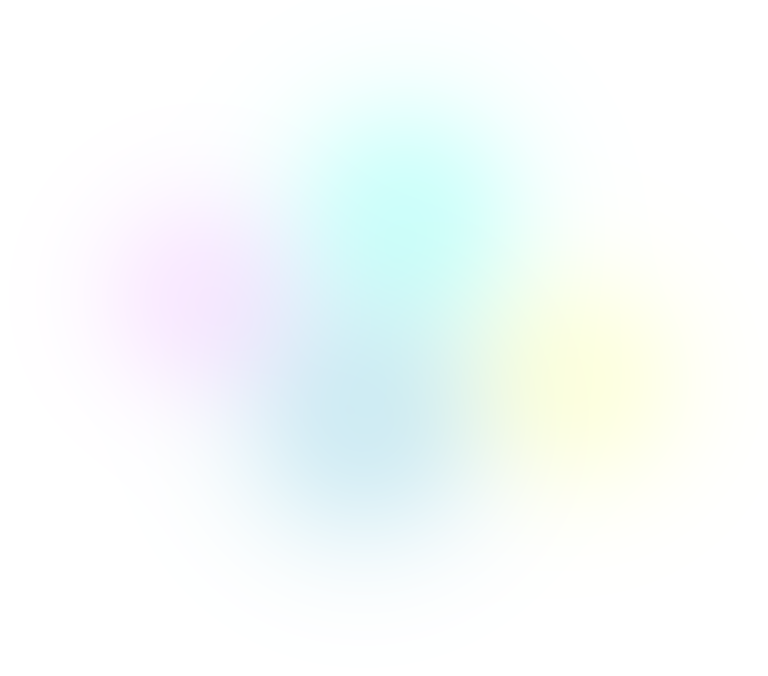
Reproduce this background procedurally as a WebGL 2 fragment shader.

```glsl
#version 300 es
precision highp float;
// Four soft pastel glows overlapping like watercolour on a white ground.

#define FALLOFF 2.3
#define PINK vec3(0.980, 0.915, 1.000)
#define CYAN vec3(0.810, 1.000, 0.982)
#define BLUE vec3(0.820, 0.925, 0.956)
#define YELLOW vec3(0.995, 1.000, 0.875)

uniform vec2 u_resolution;
out vec4 fragColor;

// Tint that is strongest at the centre and fades smoothly to white.
vec3 glow(vec2 p, vec2 centre, float radius, vec3 tint) {
    float d = length(p - centre) / radius;
    return mix(vec3(1.0), tint, exp(-pow(d, FALLOFF)));
}

void main() {
    // Canvas height is one unit.
    vec2 p = gl_FragCoord.xy / u_resolution.y;

    // Overlapping tints multiply, as thin washes do.
    vec3 colour = vec3(1.0);
    colour *= glow(p, vec2(0.298, 0.563), 0.160, PINK);
    colour *= glow(p, vec2(0.600, 0.680), 0.182, CYAN);
    colour *= glow(p, vec2(0.538, 0.378), 0.190, BLUE);
    colour *= glow(p, vec2(0.850, 0.437), 0.172, YELLOW);

    fragColor = vec4(colour, 1.0);
}
```
